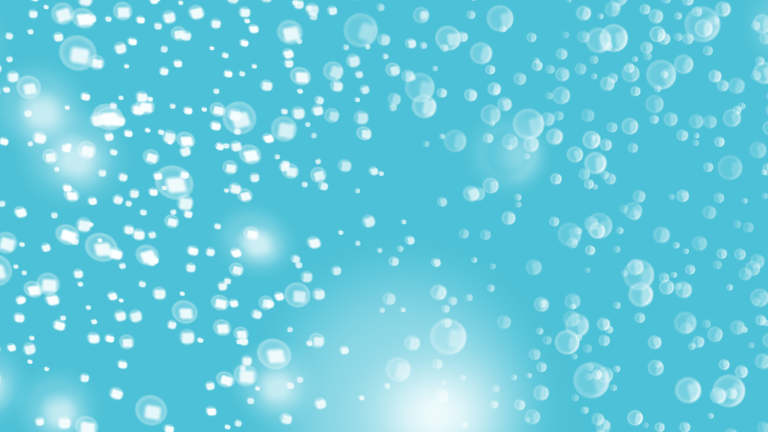
Reproduce this background procedurally as a Shadertoy shader.

```glsl
const vec3 WATER = vec3(0.302, 0.757, 0.842);
const vec3 LIGHT = vec3(0.985, 1.0, 1.0);

vec3 hash3(vec2 p) {
    vec3 q = fract(p.xyx * vec3(0.1031, 0.1030, 0.0973));
    q += dot(q, q.yxz + 33.33);
    return fract((q.xxy + q.yzz) * q.zyx);
}

float valueNoise(vec2 p) {
    vec2 i = floor(p), f = fract(p);
    f = f * f * (3.0 - 2.0 * f);
    float low = mix(hash3(i).x, hash3(i + vec2(1.0, 0.0)).x, f.x);
    float high = mix(hash3(i + vec2(0.0, 1.0)).x, hash3(i + 1.0).x, f.x);
    return mix(low, high, f.y);
}

mat2 rotation(float angle) {
    float c = cos(angle), s = sin(angle);
    return mat2(c, s, -s, c);
}

float screenBlend(float a, float b) {
    return 1.0 - (1.0 - a) * (1.0 - b);
}

// Unit bubble: side 0 is a bright soft glint, side 1 a clear shell with a crescent
float bubble(vec2 p, float soft, float glintFill, float side, float tilt) {
    float d = length(p);
    float disc = 1.0 - smoothstep(1.0 - soft, 1.0 + soft, d);
    float rim = smoothstep(0.6, 0.97, d) * disc;

    vec2 glintCentre = mix(vec2(0.1, -0.15), vec2(0.55, -0.1), side);
    vec2 glintSize = glintFill * mix(vec2(1.0, 0.8), vec2(0.6, 1.1), side);
    vec2 q = abs(rotation(tilt) * (p - glintCentre)) - glintSize;
    float glint = 1.0 - smoothstep(0.06, 0.32 + soft, length(max(q, 0.0)));

    float facing = dot(p, normalize(vec2(0.9, -0.3))) / max(d, 0.001);
    float crescent = rim * smoothstep(0.1, 0.9, facing);

    float shell = disc * 0.23 + rim * 0.2 + crescent * 0.45 * side;
    return screenBlend(shell, glint * disc * mix(1.0, 0.45, side));
}

// Uneven clusters, sparser along the middle column and towards the bottom
float crowding(vec2 p) {
    float sides = smoothstep(0.05, 0.45, abs(p.x - 1.02));
    float cluster = 0.45 + 1.1 * valueNoise(p * 5.0 + 3.0);
    return mix(0.6, 1.05, sides) * (0.7 + 0.5 * p.y) * cluster;
}

// One jittered grid of bubbles; radii are fractions of a cell
float bubbleLayer(vec2 p, float cellSize, vec2 radii, float chance, float soft,
                  float glintFill, float strength, float seed) {
    vec2 grid = p / cellSize;
    vec2 home = floor(grid);
    float light = 0.0;
    for (int y = -1; y <= 1; y++) {
        for (int x = -1; x <= 1; x++) {
            vec2 cell = home + vec2(x, y);
            vec3 place = hash3(cell + seed);
            vec3 look = hash3(cell + seed + 57.0);
            vec2 centre = cell + 0.5 + (place.xy - 0.5) * 0.85;
            vec2 world = centre * cellSize;
            if (place.z > chance * crowding(world)) continue;

            float side = smoothstep(0.5, 1.3, world.x + (look.z - 0.5) * 0.25);
            float radius = mix(radii.x, radii.y, look.x * look.x);
            vec2 local = (grid - centre) / radius;
            // Slight drift stretch, strongest on the left
            local = rotation(0.4) * local;
            local.y *= 1.0 + 0.25 * (1.0 - side) * look.y;
            local = rotation(-0.4) * local;

            float fade = mix(1.0, mix(0.5, 1.0, look.y), 0.25 + 0.75 * side);
            float tilt = (look.z - 0.5) * 0.7;
            float shine = bubble(local, soft, glintFill, side, tilt);
            light = screenBlend(light, strength * fade * shine);
        }
    }
    return light;
}

// Broad haze with a bright core rising from the lower edge
float bottomGlow(vec2 p) {
    float hazeDistance = length((p - vec2(0.93, 0.07)) * vec2(1.0, 0.95));
    float haze = 0.33 * (1.0 - smoothstep(0.15, 0.38, hazeDistance));
    vec2 c = (p - vec2(1.01, 0.04)) * vec2(0.85, 1.0);
    float core = 0.88 * exp(-dot(c, c) / 0.015);
    return screenBlend(haze, core);
}

void mainImage(out vec4 fragColor, in vec2 fragCoord) {
    vec2 p = fragCoord / iResolution.y;
    float light = bottomGlow(p);

    // Out of focus blobs, then bubbles from large to tiny
    light = screenBlend(light, bubbleLayer(p, 0.34, vec2(0.2, 0.27), 0.42, 0.65, 0.08, 0.75, 11.0));
    light = screenBlend(light, bubbleLayer(p, 0.15, vec2(0.19, 0.31), 0.36, 0.09, 0.26, 0.95, 23.0));
    light = screenBlend(light, bubbleLayer(p, 0.09, vec2(0.19, 0.33), 0.48, 0.16, 0.36, 1.0, 37.0));
    light = screenBlend(light, bubbleLayer(p, 0.058, vec2(0.19, 0.32), 0.50, 0.26, 0.48, 1.0, 71.0));
    light = screenBlend(light, bubbleLayer(p, 0.045, vec2(0.14, 0.23), 0.26, 0.35, 0.5, 0.9, 93.0));

    fragColor = vec4(mix(WATER, LIGHT, light), 1.0);
}
```
